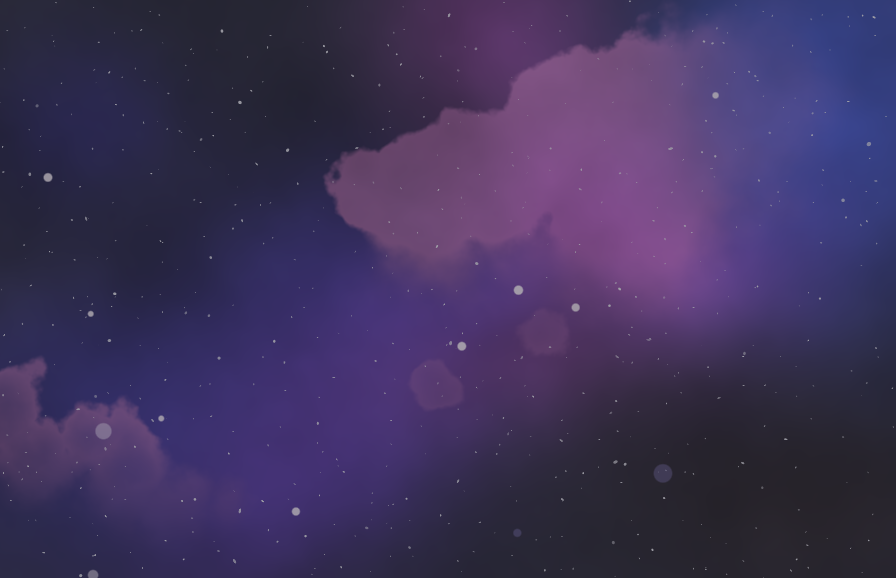
Reproduce this background procedurally as a WebGL 2 fragment shader.

```glsl
#version 300 es
precision highp float;
uniform vec2 u_resolution;
out vec4 fragColor;

#define WARP 0.13
#define BILLOW 0.105
#define STAR_LAYERS 3
#define STAR_GLOW 0.62
#define NIGHT vec3(0.145, 0.145, 0.195)
#define INDIGO vec3(0.19, 0.175, 0.40)
#define VIOLET vec3(0.29, 0.21, 0.50)
#define MAGENTA vec3(0.50, 0.285, 0.54)
#define ROSE vec3(0.475, 0.315, 0.475)
#define PLUM vec3(0.34, 0.195, 0.38)
#define BLUE vec3(0.20, 0.245, 0.51)
#define EMBER vec3(0.155, 0.14, 0.165)

// Puffs: centre and radius, in canvas heights
const vec3 UPPER_PUFFS[8] = vec3[8](
  vec3(0.645, 0.685, 0.062), vec3(0.73, 0.675, 0.105), vec3(0.75, 0.62, 0.10),
  vec3(0.867, 0.69, 0.13), vec3(0.985, 0.77, 0.13), vec3(1.13, 0.86, 0.10),
  vec3(1.09, 0.70, 0.18), vec3(1.25, 0.82, 0.14));
const vec3 LOWER_PUFFS[8] = vec3[8](
  vec3(0.015, 0.30, 0.07), vec3(0.15, 0.245, 0.073), vec3(0.075, 0.22, 0.07),
  vec3(0.22, 0.18, 0.08), vec3(0.30, 0.13, 0.06), vec3(0.39, 0.12, 0.026),
  vec3(0.745, 0.345, 0.043), vec3(0.935, 0.425, 0.03));
// Out-of-focus stars: centre, radius, strength
const vec4 DISCS[12] = vec4[12](
  vec4(0.897, 0.498, 0.008, 0.9), vec4(0.799, 0.401, 0.0075, 0.9),
  vec4(0.996, 0.468, 0.007, 0.85), vec4(0.179, 0.254, 0.014, 0.5),
  vec4(1.147, 0.181, 0.016, 0.28), vec4(0.512, 0.115, 0.007, 0.85),
  vec4(0.083, 0.693, 0.0075, 0.85), vec4(0.157, 0.457, 0.005, 0.85),
  vec4(1.238, 0.835, 0.0055, 0.85), vec4(0.279, 0.276, 0.005, 0.85),
  vec4(0.161, 0.005, 0.009, 0.55), vec4(0.895, 0.078, 0.007, 0.28));

float hash(vec2 p) {
  return fract(sin(dot(p, vec2(127.1, 311.7))) * 43758.5);
}

float noise(vec2 p) {
  vec2 i = floor(p), f = fract(p);
  f = f * f * (3.0 - 2.0 * f);
  return mix(mix(hash(i), hash(i + vec2(1, 0)), f.x),
             mix(hash(i + vec2(0, 1)), hash(i + vec2(1, 1)), f.x), f.y);
}

float fbm(vec2 p) {
  float sum = 0.0, amp = 0.5;
  for (int i = 0; i < 5; i++) {
    sum += amp * noise(p);
    p = mat2(1.6, 1.2, -1.2, 1.6) * p + 7.3;
    amp *= 0.5;
  }
  return sum;
}

mat2 rotation(float a) {
  return mat2(cos(a), sin(a), -sin(a), cos(a));
}

// Soft elliptical glow, tilted by an angle
float glow(vec2 p, vec2 centre, vec2 radii, float tilt) {
  vec2 q = (p - centre) * rotation(tilt) / radii;
  return exp(-dot(q, q));
}

// Billowing cloud: crisp or soft rim, thinner towards the core
float cloud(vec2 p, vec3 puffs[8], float softness, float core) {
  float d = 1.0;
  for (int i = 0; i < 8; i++) d = min(d, length(p - puffs[i].xy) - puffs[i].z);
  d += (fbm(p * 13.0) - 0.48) * BILLOW;
  return smoothstep(softness, -softness, d) * mix(core, 1.0, exp(14.0 * min(d, 0.0)));
}

// One jittered grid of small, stretched stars
float stars(vec2 p, float scale, float density, float size, float px) {
  vec2 cell = floor(p * scale);
  vec2 jitter = vec2(hash(cell + 3.1), hash(cell + 8.7));
  vec2 q = (fract(p * scale) - 0.15 - 0.7 * jitter) / scale;
  q *= rotation(6.28 * hash(cell + 5.3));
  q.y *= 1.0 + 1.2 * hash(cell + 1.9);
  float r = size * mix(0.5, 1.2, pow(hash(cell + 6.1), 3.0));
  float lit = step(hash(cell + 2.4), density) * mix(0.4, 1.0, hash(cell + 9.2));
  return lit * clamp((r - length(q)) / px + 0.5, 0.0, 1.0);
}

void main() {
  vec2 p = gl_FragCoord.xy / u_resolution.y;
  float px = 1.0 / u_resolution.y;
  float mist = fbm(p * 4.0 + 11.0);
  vec2 w = p + WARP * (vec2(fbm(p * 3.0), fbm(p * 3.0 + 19.0)) - 0.48);

  // Night sky with indigo and violet haze
  vec3 col = NIGHT;
  col = mix(col, INDIGO, 0.65 * glow(w, vec2(0.13, 0.80), vec2(0.19, 0.15), 0.0));
  col = mix(col, INDIGO, 0.90 * glow(w, vec2(0.25, 0.28), vec2(0.50, 0.26), 0.2));
  col = mix(col, INDIGO, 0.80 * glow(w, vec2(0.58, 0.53), vec2(0.26, 0.20), 0.6));
  col = mix(col, VIOLET, 0.95 * glow(w, vec2(0.56, 0.23), vec2(0.36, 0.19), 0.7));
  col = mix(col, VIOLET, 0.90 * glow(w, vec2(0.82, 0.46), vec2(0.32, 0.16), 0.3));
  col = mix(col, PLUM, 0.90 * glow(w, vec2(0.87, 0.96), vec2(0.19, 0.17), 0.0));
  col = mix(col, PLUM, 0.75 * glow(w, vec2(0.96, 0.36), vec2(0.26, 0.13), 0.1));

  // Blue side and dark corner
  col = mix(col, BLUE, 0.97 * glow(w, vec2(1.46, 0.79), vec2(0.34, 0.40), 0.0));
  col = mix(col, VIOLET, 0.70 * glow(w, vec2(1.28, 0.56), vec2(0.20, 0.17), 0.0));
  col = mix(col, EMBER, 0.92 * glow(w, vec2(1.38, 0.12), vec2(0.42, 0.25), -0.1));

  // Clouds, dissolving to the right and below
  float fade = max(smoothstep(1.08, 1.35, p.x), smoothstep(0.62, 0.48, p.y));
  float upper = cloud(p, UPPER_PUFFS, mix(0.008, 0.11, fade), 0.85);
  float lower = cloud(p, LOWER_PUFFS, mix(0.05, 0.009, smoothstep(0.14, 0.25, p.y)), 0.25);
  lower *= mix(0.75, 0.35, smoothstep(0.5, 0.7, p.x)) * smoothstep(0.0, 0.28, p.y);
  col = mix(col, ROSE, upper * mix(0.9, 0.55, smoothstep(1.12, 1.35, p.x)));
  col = mix(col, ROSE, lower);
  col = mix(col, MAGENTA, 0.85 * glow(w, vec2(1.06, 0.63), vec2(0.24, 0.17), -0.7));
  col = mix(col, BLUE * 1.25, 0.40 * glow(w, vec2(1.33, 0.88), vec2(0.17, 0.20), 0.0));
  col *= 0.82 + 0.38 * mist;

  // Scattered stars and discs
  float light = 0.0;
  for (int i = 0; i < STAR_LAYERS; i++) {
    float k = float(i);
    light += stars(p + 3.7 * k, 11.0 + 11.0 * k, 0.36 - 0.07 * k, 0.0036 - 0.0009 * k, px);
  }
  col = mix(col, vec3(STAR_GLOW, STAR_GLOW, STAR_GLOW + 0.03), min(light, 1.0));
  for (int i = 0; i < 12; i++) {
    vec4 s = DISCS[i];
    float disc = clamp((s.z - length(p - s.xy)) / (px * 1.5) + 0.5, 0.0, 1.0);
    vec3 tint = mix(vec3(0.48, 0.44, 0.72), vec3(0.67, 0.65, 0.68), smoothstep(0.2, 0.6, s.w));
    col = mix(col, tint, disc * s.w);
  }
  fragColor = vec4(col, 1.0);
}
```
